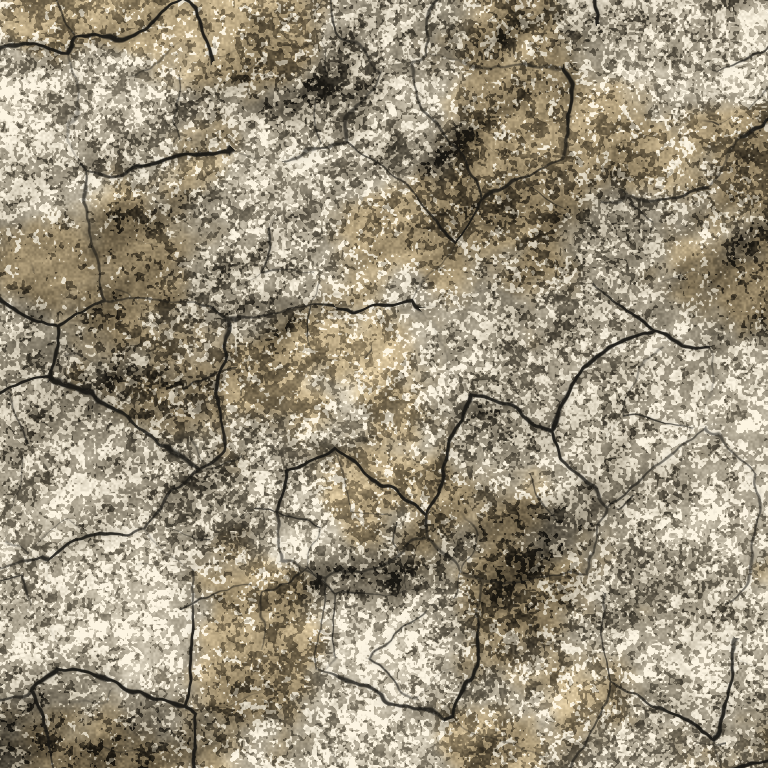
A Shadertoy shader for this texture:

```glsl
const float BASE_TONE = 0.61;
const float BROAD_CONTRAST = 0.45;
const float RELIEF_CONTRAST = 1.35;
const float STAIN_DEPTH = 0.24;
const float FLECK_LIGHT = 0.27;
const float PIT_DARK = 0.25;
const float GRAIN_SCALE = 85.0;
const float PLATE_SCALE = 5.8;
const float FINE_SCALE = 10.5;
const float CRACK_HALF_WIDTH = 0.0023;
const float FINE_HALF_WIDTH = 0.0013;
const float CRACK_WARP = 0.085;
const float LEDGE_ANGLE = 0.42;
const vec3 SHADOW_HUE = vec3(1.10, 1.0, 0.79);
const vec3 LIGHT_HUE = vec3(1.03, 1.0, 0.93);
const vec3 TAN_HUE = vec3(1.07, 1.0, 0.86);
const vec3 CRACK_COLOR = vec3(0.10, 0.095, 0.08);

float hash(vec2 p) {
    vec3 q = fract(p.xyx * 0.1031);
    q += dot(q, q.yzx + 33.33);
    return fract((q.x + q.y) * q.z);
}

vec2 hash2(vec2 p) {
    return vec2(hash(p + 17.0), hash(p + 71.0));
}

float noise(vec2 p) {
    vec2 i = floor(p), f = fract(p);
    f = f * f * (3.0 - 2.0 * f);
    return mix(mix(hash(i), hash(i + vec2(1, 0)), f.x),
               mix(hash(i + vec2(0, 1)), hash(i + vec2(1, 1)), f.x), f.y);
}

float fbm(vec2 p) {
    float sum = 0.0, weight = 0.5;
    for (int i = 0; i < 5; i++) {
        sum += weight * noise(p);
        p = mat2(1.6, 1.2, -1.2, 1.6) * p + 9.3;
        weight *= 0.5;
    }
    return sum / 0.96875;
}

// Borders of irregular plates; each border has its own strength
float cracks(vec2 p, float scale, float halfWidth, float keep, float soft) {
    vec2 g = p * scale, cell = floor(g), home = cell, toHome = vec2(8.0);
    for (int y = -1; y <= 1; y++)
    for (int x = -1; x <= 1; x++) {
        vec2 id = cell + vec2(x, y);
        vec2 r = id + 0.1 + 0.8 * hash2(id) - g;
        if (dot(r, r) < dot(toHome, toHome)) { toHome = r; home = id; }
    }
    float fade = smoothstep(0.2, 0.6, noise(p * scale * 1.3 + 40.0));
    float ink = 0.0;
    for (int y = -2; y <= 2; y++)
    for (int x = -2; x <= 2; x++) {
        vec2 id = home + vec2(x, y);
        if (x == 0 && y == 0) continue;
        vec2 r = id + 0.1 + 0.8 * hash2(id) - g;
        float d = dot(0.5 * (toHome + r), normalize(r - toHome)) / scale;
        float strength = smoothstep(1.0 - keep, 1.35 - keep, hash(home + id + 5.0));
        strength *= mix(fade, 1.0, 0.6 * strength);
        float w = halfWidth * (0.35 + 0.65 * strength);
        float line = 1.0 - smoothstep(w - soft, w + soft, d);
        float halo = 0.22 * exp(-d / (halfWidth * 2.0));
        ink = max(ink, strength * max(line, halo));
    }
    return ink;
}

float rockHeight(vec2 p) {
    return fbm(p * vec2(5.5, 8.0));
}

void mainImage(out vec4 fragColor, in vec2 fragCoord) {
    vec2 p = fragCoord / iResolution.y;
    float pixel = 1.0 / iResolution.y;
    vec2 warp = vec2(fbm(p * 7.0), fbm(p * 7.0 + 31.0)) - 0.5;

    // Slanted ledges, relief lit from above and dark stains
    float c = cos(LEDGE_ANGLE), s = sin(LEDGE_ANGLE);
    vec2 q = mat2(c, -s, s, c) * p + 0.09 * warp;
    float slope = rockHeight(q) - rockHeight(q + vec2(-0.004, 0.013));
    float stain = smoothstep(0.52, 0.72, fbm(q * vec2(2.6, 5.5) + 12.0));
    float broad = fbm(p * 4.5 + 3.0) - 0.5;
    float tone = BASE_TONE + BROAD_CONTRAST * broad
               + RELIEF_CONTRAST * slope - STAIN_DEPTH * stain;

    // Crisp pale flecks and dark pits, gathered in patches
    vec2 gp = p * GRAIN_SCALE;
    float fine = noise(gp * 4.1 + 8.0);
    float paleGrain = 0.35 * noise(gp) + 0.35 * noise(gp * 2.1 + 5.0) + 0.3 * fine;
    float pitGrain = 0.35 * noise(gp * 0.9 + 60.0) + 0.35 * noise(gp * 1.9 + 90.0)
                   + 0.3 * noise(gp * 3.9 + 25.0);
    float cover = fbm(p * 6.0 + 50.0) - 0.5;
    float pale = smoothstep(0.52, 0.58, paleGrain + 0.55 * cover - 0.08 * stain);
    float pits = smoothstep(0.54, 0.60, pitGrain + 0.45 * (fbm(p * 8.0 + 80.0) - 0.5));
    tone += FLECK_LIGHT * pale - PIT_DARK * pits + 0.16 * (fine - 0.5);
    tone = clamp(tone, 0.09, 0.96);

    // Warm grey stone with tan areas where flecks are sparse
    vec3 color = tone * mix(SHADOW_HUE, LIGHT_HUE, tone);
    float tan_ = smoothstep(0.0, 0.14, -cover) * (1.0 - pale);
    color *= mix(vec3(1.0), TAN_HUE, 0.8 * tan_);

    // Main cracks and a thinner broken network
    vec2 cp = p + CRACK_WARP * warp;
    float ink = cracks(cp + 2.0, PLATE_SCALE, CRACK_HALF_WIDTH, 0.82, pixel);
    float hair = cracks(cp + 7.0, FINE_SCALE, FINE_HALF_WIDTH, 0.42, pixel);
    hair *= smoothstep(0.38, 0.6, noise(p * 8.0 + 20.0));
    color = mix(color, CRACK_COLOR, max(0.95 * ink, 0.75 * hair));

    fragColor = vec4(clamp(color, 0.0, 1.0), 1.0);
}
```
